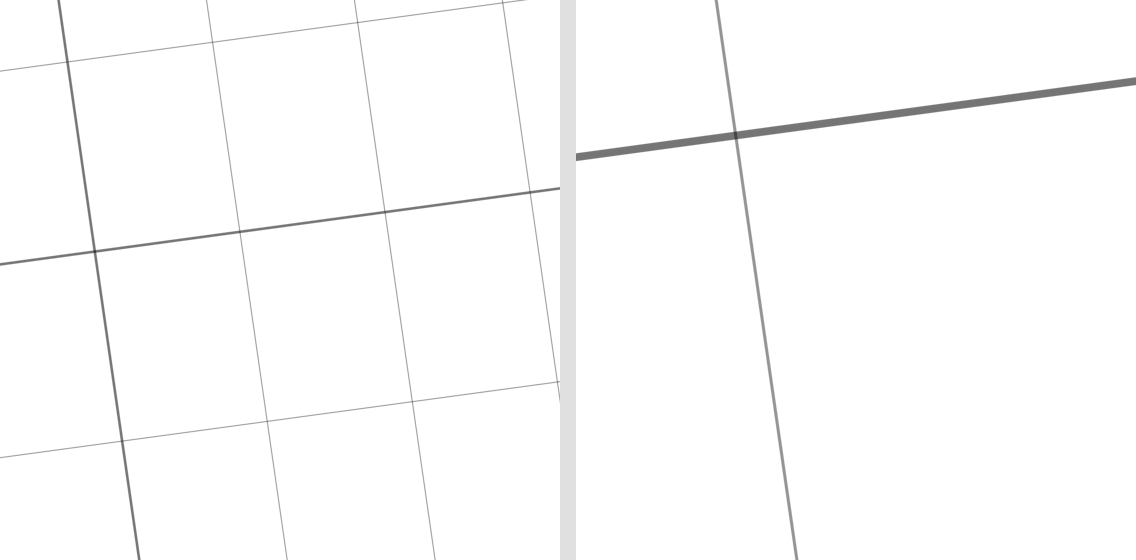
Left: the whole. Right: its middle third, enlarged.
A Shadertoy shader for this pattern:

```glsl
// Tilted grid of thin grey lines on white, with a heavier pair of axes.

// Coverage of a line of the given width at a signed distance from its centre.
float lineCoverage(float dist, float width, float pixel) {
    vec2 edges = dist + vec2(0.5, -0.5) * width;
    vec2 inside = smoothstep(-0.8 * pixel, 0.8 * pixel, edges);
    return inside.x - inside.y;
}

// Light left over by one family of lines; every fourth line is heavy.
float lineFamily(float coord, float spacing, float pixel) {
    float index = round(coord);
    float heavy = 1.0 - step(0.5, mod(index, 4.0));
    float width = mix(0.0018, 0.0046, heavy);
    float ink = mix(0.42, 0.54, heavy);
    return 1.0 - ink * lineCoverage((coord - index) * spacing, width, pixel);
}

void mainImage(out vec4 fragColor, in vec2 fragCoord) {
    float pixel = 1.0 / iResolution.y;
    vec2 p = fragCoord * pixel;

    // Cell sides: along a row, then up a column
    vec2 across = vec2(0.2591, 0.0352);
    vec2 up = vec2(-0.0488, 0.3385);
    mat2 cell = mat2(across, up);
    vec2 grid = inverse(cell) * (p - vec2(0.1693, 0.5508));

    // Perpendicular gaps between neighbouring lines
    vec2 spacing = determinant(cell) / vec2(length(up), length(across));

    // Translucent ink multiplies, so crossings darken
    float shade = lineFamily(grid.x, spacing.x, pixel)
                * lineFamily(grid.y, spacing.y, pixel);
    fragColor = vec4(vec3(shade), 1.0);
}
```
